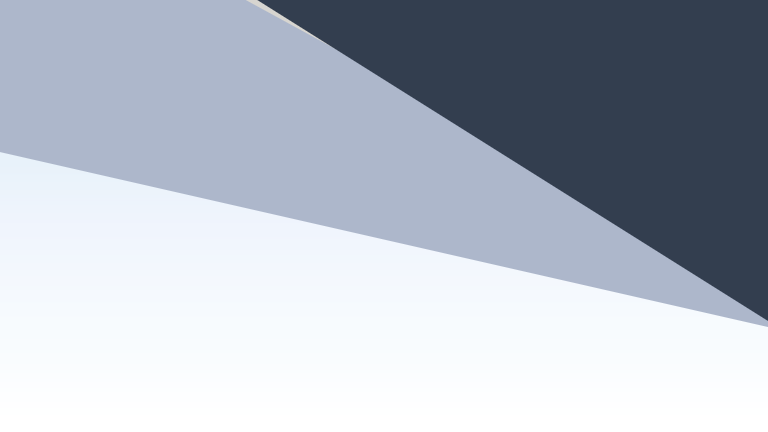
This background is drawn by a WebGL 1 fragment shader. Its source:

```glsl
precision highp float;
// Flat slate and blue-grey diagonal planes above a pale sky-to-white gradient.

uniform vec2 u_resolution;

const vec3 WHITE = vec3(1.0);
const vec3 MIST = vec3(0.969, 0.984, 0.996);
const vec3 ICE = vec3(0.937, 0.957, 0.990);
const vec3 PALE_SKY = vec3(0.908, 0.949, 0.980);
const vec3 BLUE_GREY = vec3(0.678, 0.718, 0.796);
const vec3 CREAM = vec3(0.843, 0.835, 0.816);
const vec3 SLATE = vec3(0.200, 0.243, 0.310);

// Antialiased coverage of the side above the line from a to b (a left of b).
// Points are fractions of the canvas; distance is in canvas heights.
float coverAbove(vec2 uv, vec2 a, vec2 b, vec2 resolution) {
    vec2 scale = vec2(resolution.x / resolution.y, 1.0);
    vec2 along = normalize((b - a) * scale);
    float signedDistance = dot((uv - a) * scale, vec2(-along.y, along.x));
    return clamp(signedDistance * resolution.y + 0.5, 0.0, 1.0);
}

// Vertical gradient, white at the bottom and cooler towards the top.
vec3 paleGradient(float height) {
    vec3 color = mix(WHITE, MIST, smoothstep(0.0, 0.25, height));
    color = mix(color, ICE, clamp((height - 0.25) / 0.25, 0.0, 1.0));
    return mix(color, PALE_SKY, clamp((height - 0.5) / 0.13, 0.0, 1.0));
}

void main() {
    vec2 uv = gl_FragCoord.xy / u_resolution;
    vec3 color = paleGradient(uv.y);

    // Planes stacked from back to front; the cream one shows as a thin sliver.
    float bluePlane = coverAbove(uv, vec2(0.0, 0.648), vec2(1.0, 0.243), u_resolution);
    float creamPlane = coverAbove(uv, vec2(0.320, 1.0), vec2(0.423, 0.900), u_resolution);
    float slatePlane = coverAbove(uv, vec2(0.335, 1.0), vec2(1.0, 0.257), u_resolution);

    color = mix(color, BLUE_GREY, bluePlane);
    color = mix(color, CREAM, creamPlane);
    color = mix(color, SLATE, slatePlane);
    gl_FragColor = vec4(color, 1.0);
}
```
